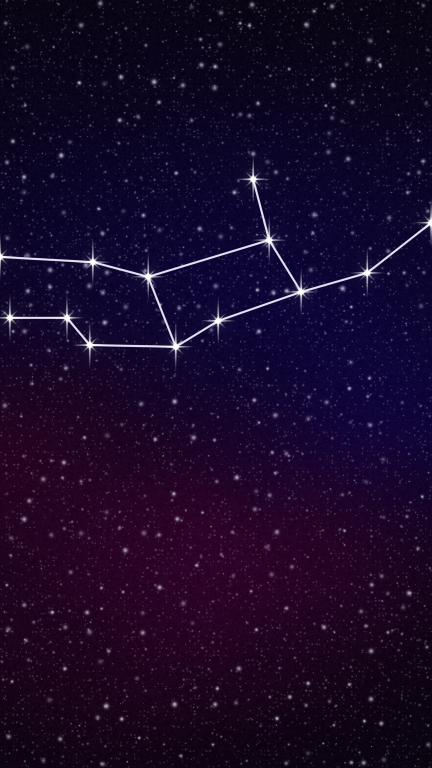
Reproduce this background procedurally as a Shadertoy shader.

```glsl
// A night sky: soft navy and magenta clouds, grain and scattered stars, crossed
// by a chain of sparkling stars joined by thin lines. Clouds are warped Gaussians,
// stars are jittered grid cells. One unit is the canvas width.

const vec3 NIGHT   = vec3(0.035, 0.015, 0.060);
const vec3 NAVY    = vec3(0.045, 0.018, 0.205);
const vec3 INDIGO  = vec3(0.055, 0.015, 0.270);
const vec3 MAGENTA = vec3(0.185, 0.010, 0.165);
const vec3 MAROON  = vec3(0.160, 0.012, 0.120);
const vec3 STARLIGHT = vec3(0.82, 0.79, 0.90);
const vec3 LINE_COLOR = vec3(0.90, 0.88, 0.96);

const float LINE_HALF_WIDTH = 0.0024;
const float RAY_WIDTH = 0.0023;
const vec3 RAY_LENGTHS = vec3(0.042, 0.058, 0.026); // across, up, diagonal
const float CORE_SIZE = 0.0055;
const float CLOUD_WARP = 0.16;
const float GRAIN = 0.035;

const int NODE_COUNT = 13;
const vec2 NODES[NODE_COUNT] = vec2[](
    vec2(0.000, 1.183), vec2(0.215, 1.171), vec2(0.343, 1.137), vec2(0.623, 1.222),
    vec2(0.586, 1.363), vec2(0.697, 1.102), vec2(0.850, 1.146), vec2(0.998, 1.262),
    vec2(0.505, 1.035), vec2(0.407, 0.975), vec2(0.208, 0.979), vec2(0.155, 1.042),
    vec2(0.023, 1.042));
// Each node is joined to the node listed here; together they close one loop.
const int LINKS[NODE_COUNT] = int[](1, 2, 3, 5, 3, 8, 5, 6, 9, 2, 9, 10, 11);

float hash(vec2 p) {
    vec3 q = fract(vec3(p.xyx) * 0.1031);
    q += dot(q, q.yzx + 33.33);
    return fract((q.x + q.y) * q.z);
}

float noise(vec2 p) {
    vec2 i = floor(p), f = fract(p);
    f = f * f * (3.0 - 2.0 * f);
    return mix(mix(hash(i), hash(i + vec2(1, 0)), f.x),
               mix(hash(i + vec2(0, 1)), hash(i + vec2(1, 1)), f.x), f.y);
}

float fbm(vec2 p) {
    float sum = 0.0, gain = 0.5;
    for (int i = 0; i < 4; i++) {
        sum += gain * noise(p);
        p = p * 2.03 + 7.1;
        gain *= 0.5;
    }
    return sum;
}

float cloud(vec2 p, vec2 center, vec2 radius) {
    vec2 d = (p - center) / radius;
    return exp(-dot(d, d));
}

vec3 skyColor(vec2 p) {
    vec2 q = p + CLOUD_WARP * (vec2(fbm(p * 3.5), fbm(p * 3.5 + 19.0)) - 0.47);
    vec3 color = mix(NIGHT, NAVY, cloud(q, vec2(0.58, 1.12), vec2(0.95, 0.46)));
    color = mix(color, INDIGO, 0.7 * cloud(q, vec2(0.88, 0.80), vec2(0.32, 0.24)));
    color = mix(color, MAROON, 0.85 * cloud(q, vec2(0.00, 0.72), vec2(0.36, 0.26)));
    color = mix(color, MAROON, 0.45 * cloud(q, vec2(0.25, 0.25), vec2(0.50, 0.25)));
    return mix(color, MAGENTA, 0.95 * cloud(q, vec2(0.52, 0.48), vec2(0.48, 0.26)));
}

// One round, soft star at most per grid cell.
float starLayer(vec2 p, float cells, float density, float radius, float seed) {
    vec2 id = floor(p * cells);
    vec2 key = id + seed;
    vec2 center = (id + 0.2 + 0.6 * vec2(hash(key + 11.3), hash(key + 47.9))) / cells;
    float size = radius * mix(0.6, 1.15, hash(key + 83.1));
    vec2 d = (p - center) / size;
    float light = mix(0.35, 1.0, hash(key + 29.7));
    return step(hash(key), density) * light * exp(-dot(d, d));
}

float segmentDistance(vec2 p, vec2 a, vec2 b) {
    vec2 pa = p - a, ba = b - a;
    return length(pa - ba * clamp(dot(pa, ba) / dot(ba, ba), 0.0, 1.0));
}

// Tapered light ray along the x axis of d.
float ray(vec2 d, float reach) {
    float taper = max(1.0 - abs(d.x) / reach, 0.0);
    float across = d.y / (RAY_WIDTH * (0.45 + 0.55 * taper));
    return taper * exp(-across * across);
}

float sparkle(vec2 d) {
    vec2 diagonal = vec2(d.x + d.y, d.y - d.x) * 0.7071;
    float rays = ray(d, RAY_LENGTHS.x) + ray(d.yx, RAY_LENGTHS.y);
    rays += 0.75 * (ray(diagonal, RAY_LENGTHS.z) + ray(diagonal.yx, RAY_LENGTHS.z));
    return rays + exp(-dot(d, d) / (CORE_SIZE * CORE_SIZE)) + 0.15 * exp(-length(d) / 0.012);
}

void mainImage(out vec4 fragColor, in vec2 fragCoord) {
    vec2 p = fragCoord / iResolution.x;
    float pixel = 1.0 / iResolution.x;
    vec3 color = skyColor(p);

    // Grain and scattered stars, from dust to the largest dots
    color += GRAIN * (noise(p * 290.0) - 0.5) * vec3(0.9, 0.7, 1.2);
    float stars = 0.30 * starLayer(p, 110.0, 0.28, 0.0021, 5.0);
    stars += 0.50 * starLayer(p, 46.0, 0.22, 0.0026, 71.0);
    stars += 0.85 * starLayer(p, 23.0, 0.32, 0.0050, 137.0);
    color = mix(color, STARLIGHT, min(stars, 1.0));

    // Joined stars
    float lineDistance = 10.0, sparkles = 0.0;
    for (int i = 0; i < NODE_COUNT; i++) {
        lineDistance = min(lineDistance, segmentDistance(p, NODES[i], NODES[LINKS[i]]));
        sparkles += sparkle(p - NODES[i]);
    }
    float line = 1.0 - smoothstep(-0.7 * pixel, 0.7 * pixel, lineDistance - LINE_HALF_WIDTH);
    color = mix(color, LINE_COLOR, line);
    color = mix(color, vec3(1.0), min(sparkles, 1.0));
    fragColor = vec4(clamp(color, 0.0, 1.0), 1.0);
}
```
